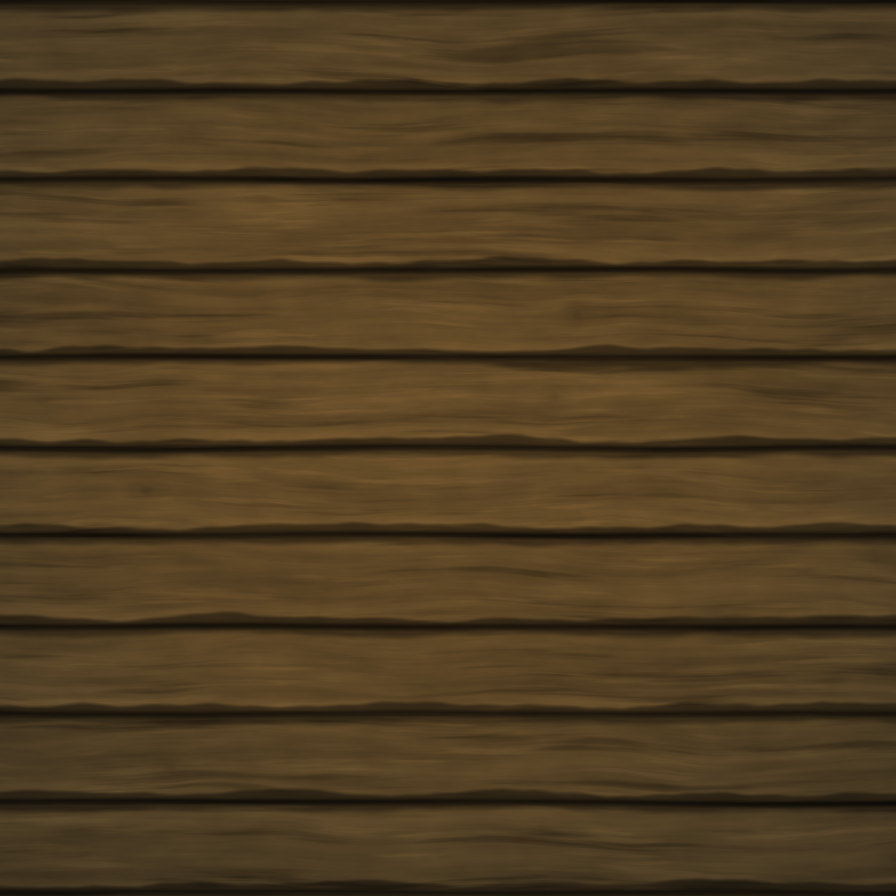
A Shadertoy shader for this texture:

```glsl
float hash(vec2 p) {
    p = fract(p * vec2(0.1031, 0.1137));
    p += dot(p, p.yx + 33.33);
    return fract((p.x + p.y) * p.x * 7.31);
}

vec2 gradient(vec2 cell) {
    float angle = 6.2832 * hash(cell + 57.0);
    return vec2(cos(angle), sin(angle));
}

// Gradient noise, about -0.7 to 0.7
float noise(vec2 p) {
    vec2 i = floor(p), f = p - i;
    vec2 u = f * f * f * (f * (f * 6.0 - 15.0) + 10.0);
    vec2 e = vec2(0.0, 1.0);
    return mix(mix(dot(gradient(i), f), dot(gradient(i + e.yx), f - e.yx), u.x),
               mix(dot(gradient(i + e), f - e), dot(gradient(i + 1.0), f - 1.0), u.x), u.y);
}

float fbm(vec2 p) {
    float sum = 0.0, amp = 1.0;
    for (int i = 0; i < 4; i++) {
        sum += amp * noise(p);
        p = p * 2.03 + 17.3;
        amp *= 0.55;
    }
    return sum;
}

// Brightness of the grain inside one plank; p is in canvas units
float woodGrain(vec2 p, float plank) {
    // A faint knot in some planks pushes the fibres apart
    vec2 knot = vec2(hash(vec2(plank, 3.0)), mix(0.035, 0.065, hash(vec2(plank, 8.0))));
    vec2 away = (p - knot) / vec2(0.015, 0.011);
    float hasKnot = step(0.6, hash(vec2(plank, 21.0)));
    float core = hasKnot * exp(-dot(away, away));
    p.y -= 0.003 * hasKnot * away.y * exp(-0.35 * dot(away, away));

    vec2 q = p + vec2(plank * 5.37, plank * 3.71);
    q.y += 0.016 * noise(q * vec2(4.0, 7.0)) + 0.003 * noise(q * vec2(11.0, 30.0));

    float bands = fbm(q * vec2(1.6, 32.0));
    float fibres = fbm(q * vec2(6.0, 90.0) + 5.0);
    float mottle = fbm(q * vec2(16.0, 38.0) + 11.0);
    float veins = smoothstep(0.12, 0.65, fbm(q * vec2(2.4, 46.0) + 31.0));
    float glints = smoothstep(0.15, 0.6, fbm(q * vec2(5.0, 70.0) + 43.0));

    return 1.0 + 0.15 * bands + 0.10 * fibres + 0.08 * mottle
         - 0.24 * veins + 0.11 * glints
         - 0.16 * core * (0.8 + 0.2 * cos(5.0 * length(away)));
}

void mainImage(out vec4 fragColor, in vec2 fragCoord) {
    vec2 uv = fragCoord / iResolution.xy;

    // Ten planks stacked up the canvas
    float v = (uv.y - 0.004) * 10.07;
    float plank = floor(v);
    float seam = round(v);
    float grain = woodGrain(vec2(uv.x, (v - plank) * 0.1), plank);

    // Warm light in the middle, olive shade towards the borders
    vec2 c = uv - vec2(0.5, 0.54);
    float falloff = dot(c * c, vec2(0.7, 1.1));
    float light = 0.377 - 0.25 * falloff + 0.02 * (hash(vec2(plank, 40.0)) - 0.5);
    vec3 tint = mix(vec3(1.0, 0.75, 0.40), vec3(1.0, 0.80, 0.48), smoothstep(0.0, 0.4, falloff));
    vec3 wood = light * grain * tint;

    // Signed distance from the nearest seam, in plank heights
    float d = v - seam + 0.04 * noise(vec2(uv.x * 3.0, seam * 7.3 + 0.3))
            + 0.03 * (hash(vec2(seam, 12.0)) - 0.5);

    // Chipped lip along the bottom of each plank, with a lit rim
    float chips = noise(vec2(uv.x * 8.0, seam * 4.7 + 0.4)) + 0.4 * noise(vec2(uv.x * 27.0, seam * 2.3 + 0.6));
    float lip = max(0.05, 0.105 + 0.08 * chips);
    float lower = smoothstep(-0.01, 0.01, d) * (1.0 - smoothstep(lip - 0.025, lip + 0.025, d));
    float rim = smoothstep(lip, lip + 0.03, d) * (1.0 - smoothstep(lip + 0.03, lip + 0.13, d));
    wood *= 1.0 + 0.07 * rim;
    wood *= mix(1.0, 0.60 - 0.10 * (1.0 - smoothstep(0.0, lip, d)), lower);

    // Softer worn shade along the top of each plank
    float wear = 0.095 + 0.06 * noise(vec2(uv.x * 6.0, seam * 3.9 + 0.3))
               + 0.03 * noise(vec2(uv.x * 21.0, seam * 5.1 + 0.7));
    float upper = smoothstep(-0.01, 0.01, -d) * (1.0 - smoothstep(wear - 0.045, wear + 0.04, -d));
    wood *= mix(1.0, 0.62, upper);

    // Dark gap between planks, fading in and out along its length
    float depth = 0.52 + 0.25 * noise(vec2(uv.x * 2.5, seam * 6.1 + 0.5));
    wood *= mix(1.0, 1.0 - depth, 1.0 - smoothstep(0.0, 0.06, abs(d)));

    fragColor = vec4(wood, 1.0);
}
```
